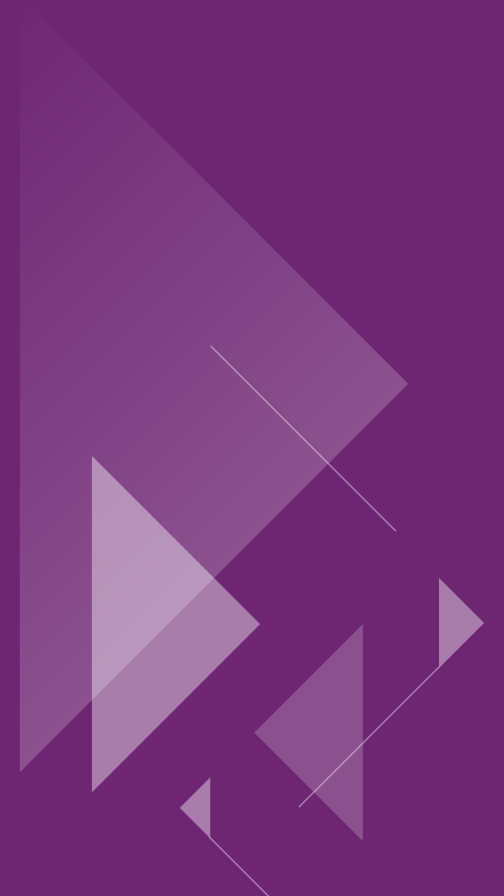
Write a Shadertoy shader that draws this background.

```glsl
// Translucent white right-angled triangles and thin diagonal strokes on flat purple.
// Each shape is a signed distance turned into smooth coverage, then blended as a
// white veil; the largest triangle fades in along its diagonal.

// Right isosceles triangle: vertical long side at baseX, tip pointing sideways.
float triangleDist(vec2 p, float baseX, vec2 tip) {
    float side = sign(tip.x - baseX);
    float slopes = (side * (p.x - tip.x) + abs(p.y - tip.y)) * 0.70711;
    return max(side * (baseX - p.x), slopes);
}

float strokeDist(vec2 p, vec2 a, vec2 b) {
    vec2 ab = b - a;
    float t = clamp(dot(p - a, ab) / dot(ab, ab), 0.0, 1.0);
    return length(p - a - ab * t) - 0.0015;
}

// Antialiased coverage across one pixel.
float coverage(float dist) {
    return clamp(0.5 - dist * iResolution.x, 0.0, 1.0);
}

void veil(inout vec3 color, float dist, float opacity) {
    color = mix(color, vec3(1.0), coverage(dist) * opacity);
}

void mainImage(out vec4 fragColor, in vec2 fragCoord) {
    // Canvas width is one unit; height is scaled to 16/9.
    vec2 p = fragCoord / iResolution.xy * vec2(1.0, 16.0 / 9.0);
    vec3 color = vec3(0.431, 0.149, 0.449);

    // Large triangle, clear at the upper left and denser at the lower right
    float fade = clamp((p.x - p.y + 1.748) / 1.542, 0.0, 1.0);
    veil(color, triangleDist(p, 0.0394, vec2(0.8102, 1.0162)), 0.2 * fade);

    // Smaller triangles
    veil(color, triangleDist(p, 0.1824, vec2(0.5162, 0.5394)), 0.4);
    veil(color, triangleDist(p, 0.7199, vec2(0.5046, 0.3241)), 0.2);
    veil(color, triangleDist(p, 0.8710, vec2(0.9606, 0.5417)), 0.4);
    veil(color, triangleDist(p, 0.4172, vec2(0.3565, 0.1748)), 0.4);

    // Diagonal strokes
    veil(color, strokeDist(p, vec2(0.4190, 1.0903), vec2(0.7847, 0.7246)), 0.4);
    veil(color, strokeDist(p, vec2(0.8704, 0.4537), vec2(0.5940, 0.1773)), 0.4);
    veil(color, strokeDist(p, vec2(0.4167, 0.1157), vec2(0.5600, -0.0276)), 0.4);

    fragColor = vec4(color, 1.0);
}
```
